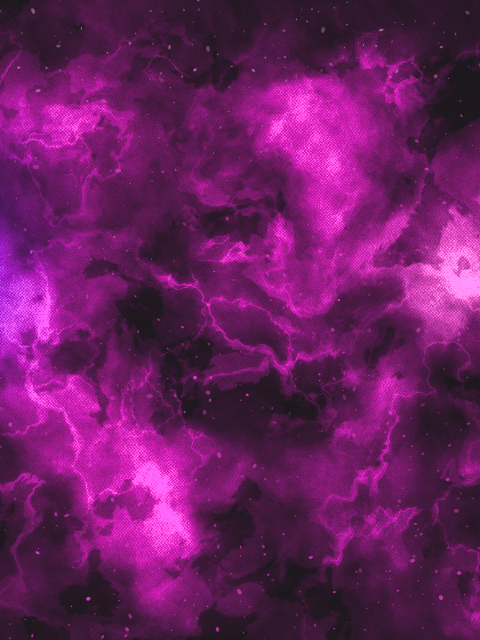
Reproduce this texture procedurally as a Shadertoy shader.

```glsl
#define FILAMENT_SCALE 4.2
#define WARP 0.12
#define BASE_LIGHT 0.165
#define CLOUD_GAIN 0.98
#define GLOW_GAIN 0.23
#define RIBBON_GAIN 0.20
#define LINE_GAIN 0.34
#define MOTTLE 0.75
#define STAR_GAIN 0.85
#define WEAVE_PERIOD 0.0068
#define WEAVE_DEPTH 0.12
#define GRAIN_DEPTH 0.16

// Soft light sources: centre x, centre y, radius, strength
const vec4 CLOUDS[11] = vec4[11](
    vec4(.61, 1.08, .14, .62), vec4(.70, .95, .10, .36), vec4(.92, .77, .19, .66),
    vec4(.04, .72, .16, .48), vec4(.16, .56, .22, .30), vec4(.36, .30, .19, .46),
    vec4(.78, .49, .06, .42), vec4(.25, 1.06, .24, .22), vec4(.78, .28, .24, .18),
    vec4(.54, .67, .12, .18), vec4(.50, .52, .15, -.28));

float hash(vec2 p) {
    vec3 q = fract(p.xyx * .1031);
    q += dot(q, q.yzx + 33.33);
    return fract((q.x + q.y) * q.z);
}

float noise(vec2 p) {
    vec2 i = floor(p), f = fract(p);
    f = f * f * (3. - 2. * f);
    return mix(mix(hash(i), hash(i + vec2(1, 0)), f.x),
               mix(hash(i + vec2(0, 1)), hash(i + vec2(1, 1)), f.x), f.y);
}

float fbm(vec2 p) {
    float sum = 0., amp = .5;
    for (int i = 0; i < 6; i++) {
        sum += amp * noise(p);
        p = mat2(.8, .6, -.6, .8) * p * 2.03 + 17.3;
        amp *= .51;
    }
    return sum;
}

float cloudLight(vec2 p) {
    float light = 0.;
    for (int i = 0; i < 11; i++) {
        vec2 d = (p - CLOUDS[i].xy) / CLOUDS[i].z;
        light += CLOUDS[i].w * exp(-dot(d, d));
    }
    return max(light, 0.);
}

// Stretched specks of random direction, one at most per cell
float stars(vec2 p, float cells, float density, float pixel) {
    vec2 id = floor(p * cells) + 71.;
    float size = mix(.0011, .0042, pow(hash(id + 5.7), 5.));
    vec2 centre = .2 + .6 * vec2(hash(id + 1.3), hash(id + 8.9));
    float turn = 3.14 * hash(id + 9.9);
    vec2 d = (fract(p * cells) - centre) / cells;
    d = vec2(d.x * cos(turn) - d.y * sin(turn), d.x * sin(turn) + d.y * cos(turn));
    d.x *= mix(.5, 1., hash(id + 3.1));
    float speck = 1. - smoothstep(size - pixel * .6, size + pixel * .6, length(d));
    return speck * step(hash(id + 12.4), density) * mix(.3, 1., hash(id + 6.2));
}

// Bright core line and flat ribbon of uneven width along a contour
vec2 contour(float field, float width) {
    float ribbon = 1. - smoothstep(width * .65, width, field);
    return vec2(exp(-field * 85.), ribbon * (.75 + .5 * field / width));
}

vec3 nebulaColor(float v) {
    return vec3(v, .09 + .03 * v + .28 * smoothstep(.8, 1.15, v), .84 * v + .02);
}

void mainImage(out vec4 fragColor, in vec2 fragCoord) {
    vec2 p = fragCoord / iResolution.x;
    float pixel = 1. / iResolution.x;

    // Turbulent displacement, coarse then fine
    vec2 turbulence = vec2(fbm(p * 5. + 3.1), fbm(p * 5. + 41.7)) - .5;
    vec2 q = p + WARP * turbulence;
    float clouds = cloudLight(p + 1.5 * WARP * turbulence);
    float smoke = fbm(q * 7. + 9.4);
    float mottle = fbm(q * 19. + 63.) - .5;
    float border = smoothstep(1.36, 1.15, p.y) * smoothstep(-.12, .14, p.y);

    // Jagged filaments along noise contours, with a wide halo
    float field = abs(fbm(q * FILAMENT_SCALE + 23.) - .5);
    float fine = abs(fbm(q * 8. + 57.) - .5);
    float patches = smoothstep(.36, .6, fbm(p * 3.6 + 77.));
    float lit = border * (.4 + .6 * patches) * (.7 + .6 * clouds);
    float width = mix(.008, .075, smoothstep(.3, .75, noise(q * 9. + 5.)));
    vec2 major = contour(field, width);
    vec2 minor = contour(fine, width * .8) * patches * .7;
    float glow = exp(-field * 12.) + .5 * patches * exp(-fine * 16.);

    float v = BASE_LIGHT + .2 * (smoke - .5);
    v += CLOUD_GAIN * clouds * mix(.4, 1.6, smoothstep(.25, .75, smoke));
    v += lit * GLOW_GAIN * glow;
    v += lit * (LINE_GAIN * (major.x + minor.x) + RIBBON_GAIN * (major.y + minor.y));

    // Mottled gas, small islands, dark pits and thin pale veins
    v *= 1. + MOTTLE * mottle;
    float islands = smoothstep(.64, .68, fbm(q * 12. + 12.));
    v += .16 * islands * border * patches;
    v *= 1. - .4 * smoothstep(.62, .68, fbm(q * 10. + 31.));
    float vein = exp(-abs(fbm(q * 6. + 91.) - .5) * 170.);
    v += .3 * vein * smoothstep(.35, .7, clouds);
    v -= .5 * max(v - .8, 0.);

    // Woven surface and fine grain
    vec2 w = p * 6.2832 / WEAVE_PERIOD;
    float weave = sin(w.x + .8 * sin(w.y * .5)) * sin(w.y);
    float grain = hash(floor(p * 400.)) - .5;
    v = max(v, .1) * (1. + WEAVE_DEPTH * weave + GRAIN_DEPTH * grain);
    vec3 color = nebulaColor(max(v, .115));

    // Violet left side and hazy right side
    vec2 leftSide = (p - vec2(-.05, .78)) / vec2(.15, .25);
    color *= mix(vec3(1), vec3(.75, .85, 1.12), exp(-dot(leftSide, leftSide)));
    vec2 rightSide = (p - vec2(.95, .74)) / vec2(.17, .2);
    color.g += .18 * exp(-dot(rightSide, rightSide)) * smoothstep(.4, .9, v);

    float specks = stars(p, 19., .3, pixel) + .8 * stars(p + 3.7, 42., .22, pixel);
    vec3 speckColor = mix(vec3(.97, .25, .85), vec3(.85, .6, .8), smoothstep(1., 1.3, p.y));
    color = mix(color, speckColor, min(STAR_GAIN * specks, 1.));
    fragColor = vec4(clamp(color, 0., 1.), 1.);
}
```
